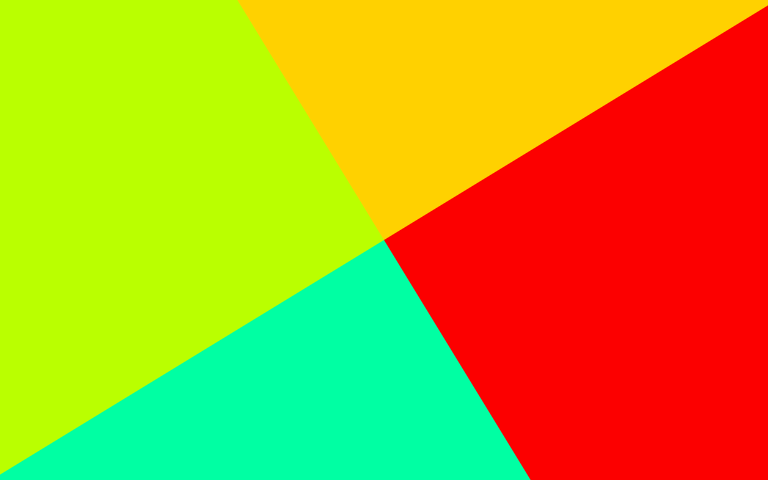
A WebGL 1 fragment shader for this background:

```glsl
precision highp float;
// Four flat colour sectors split by two tilted perpendicular lines through the centre.
uniform vec2 u_resolution;

// Smooth step across a line, one pixel wide
float side(float signedDistance) {
  return clamp(signedDistance * u_resolution.y + 0.5, 0.0, 1.0);
}

void main() {
  // Centred coordinates in units of the canvas height
  vec2 p = (gl_FragCoord.xy - 0.5 * u_resolution) / u_resolution.y;

  // Tilted axes
  vec2 along = normalize(vec2(1.0, 0.611));
  vec2 across = vec2(-along.y, along.x);
  float right = side(dot(p, along));
  float above = side(dot(p, across));

  // Sector colours
  vec3 lime = vec3(0.73, 1.0, 0.0);
  vec3 amber = vec3(1.0, 0.82, 0.0);
  vec3 mint = vec3(0.0, 1.0, 0.64);
  vec3 red = vec3(0.99, 0.0, 0.0);

  vec3 upper = mix(lime, amber, right);
  vec3 lower = mix(mint, red, right);
  gl_FragColor = vec4(mix(lower, upper, above), 1.0);
}
```
